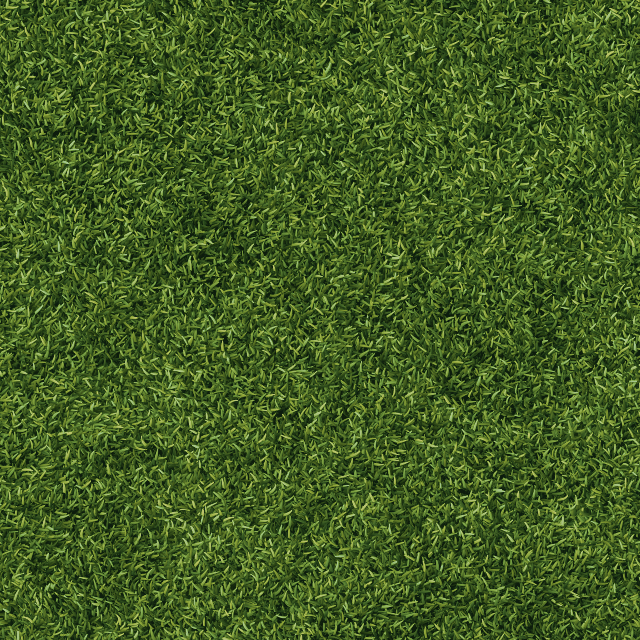
A three.js fragment shader for this texture:

```glsl
// Dense lawn of short, clipped grass blades seen from above.
varying vec2 vUv;

const int LAYERS = 9;
const float CELLS = 85.0;           // blade cells across the canvas, per layer
const float HALF_LENGTH = 0.0094;   // longest blade, from middle to tip
const float HALF_WIDTH = 0.0021;    // widest blade, from spine to edge
const float EDGE = 0.0009;          // softness of the blade outline
const float SHADOW_REACH = 0.0020;
const float SHADOW_DEPTH = 0.36;
const vec2 SHADOW_SHIFT = vec2(0.0007, -0.0009);

const float LEAN = -0.3;            // mean tilt from upright, in radians
const float FLOW_SCALE = 15.0;
const float FLOW_TURN = 2.4;        // turn shared by neighbouring blades
const float STRAY_TURN = 2.6;       // turn of each single blade

const float DEEP_TONE = 0.12;
const float TOP_TONE = 0.61;
const float TONE_SPREAD = 0.76;     // brightness range between blades
const float TIP_LIGHT = 0.24;
const float SIDE_LIGHT = 0.10;
const float HUE_SPREAD = 0.11;

const vec3 SOIL_SHADE = vec3(0.05, 0.11, 0.05);
const vec3 DARK_GREEN = vec3(0.14, 0.24, 0.08);
const vec3 MID_GREEN = vec3(0.26, 0.37, 0.13);
const vec3 LEAF_GREEN = vec3(0.39, 0.51, 0.18);
const vec3 LIME_GREEN = vec3(0.53, 0.65, 0.25);
const vec3 PALE_SHEEN = vec3(0.69, 0.77, 0.49);

vec4 hash4(vec3 p) {
  vec4 q = fract(p.xyzx * vec4(0.1031, 0.1030, 0.0973, 0.1099));
  q += dot(q, q.wzxy + 33.33);
  return fract((q.xxyz + q.yzzw) * q.zywx);
}

float noise(vec2 p) {
  vec2 cell = floor(p);
  vec2 f = fract(p);
  f = f * f * (3.0 - 2.0 * f);
  float low = mix(hash4(vec3(cell, 71.0)).x,
                  hash4(vec3(cell + vec2(1.0, 0.0), 71.0)).x, f.x);
  float high = mix(hash4(vec3(cell + vec2(0.0, 1.0), 71.0)).x,
                   hash4(vec3(cell + 1.0, 71.0)).x, f.x);
  return mix(low, high, f.y);
}

// Signed distance to a tapered blade whose tip points along +y.
float bladeDistance(vec2 p, float halfLength, float halfWidth) {
  float taper = mix(1.0, 0.55, smoothstep(-0.2, 1.0, p.y / halfLength));
  return max(abs(p.x) - halfWidth * taper,
             abs(p.y + 0.5 * p.x) - halfLength);
}

// Paints one layer of scattered blades; surface holds tone and hue.
vec2 paintLayer(vec2 uv, float layer, float flow, vec2 surface) {
  float depth = layer / float(LAYERS - 1);
  vec2 grid = uv * CELLS + 20.0 + hash4(vec3(layer, 5.0, 9.0)).xy;
  for (int y = -1; y <= 1; y++) {
    for (int x = -1; x <= 1; x++) {
      vec2 cell = floor(grid) + vec2(float(x), float(y));
      vec4 place = hash4(vec3(cell, layer + 3.0));
      vec4 look = hash4(vec3(cell, layer + 40.0));

      float angle = flow + (place.z - 0.5) * STRAY_TURN;
      float c = cos(angle);
      float s = sin(angle);
      mat2 turn = mat2(c, -s, s, c);
      vec2 offset = (grid - cell - place.xy) / CELLS;
      vec2 p = turn * offset;
      float halfLength = HALF_LENGTH * mix(0.5, 1.0, place.w);
      float halfWidth = HALF_WIDTH * mix(0.6, 1.0, look.z);

      // Soft shadow on the blades below
      float shade = bladeDistance(turn * (offset - SHADOW_SHIFT),
                                  halfLength, halfWidth);
      surface.x *= 1.0 - SHADOW_DEPTH
                 * (1.0 - smoothstep(-EDGE, SHADOW_REACH, shade));

      // Blade lit toward its tip and along one side
      float tone = mix(DEEP_TONE, TOP_TONE, depth)
                 + (look.x - 0.5) * TONE_SPREAD
                 + TIP_LIGHT * 0.5 * p.y / halfLength
                 - SIDE_LIGHT * clamp(p.x / halfWidth, -1.0, 1.0);
      float d = bladeDistance(p, halfLength, halfWidth);
      float cover = 1.0 - smoothstep(-EDGE, EDGE, d);
      surface = mix(surface, vec2(max(tone, 0.0), look.y - 0.5), cover);
    }
  }
  return surface;
}

vec3 grassColor(float tone) {
  float t = clamp(tone, 0.0, 1.0) * 5.0;
  vec3 color = mix(SOIL_SHADE, DARK_GREEN, clamp(t, 0.0, 1.0));
  color = mix(color, MID_GREEN, clamp(t - 1.0, 0.0, 1.0));
  color = mix(color, LEAF_GREEN, clamp(t - 2.0, 0.0, 1.0));
  color = mix(color, LIME_GREEN, clamp(t - 3.0, 0.0, 1.0));
  return mix(color, PALE_SHEEN, clamp(t - 4.0, 0.0, 1.0));
}

void main() {
  float flow = LEAN + (noise(vUv * FLOW_SCALE) - 0.5) * FLOW_TURN;
  vec2 surface = vec2(0.0);
  for (int i = 0; i < LAYERS; i++) {
    surface = paintLayer(vUv, float(i), flow, surface);
  }

  // Broad worn patches and small dark gaps between tufts
  float patches = (noise(vUv * 6.0 + 11.0) - 0.5) * 0.08
                + (noise(vUv * 34.0 + 47.0) - 0.5) * 0.16;
  vec3 color = grassColor(surface.x + patches);
  color *= 1.0 + surface.y * HUE_SPREAD * vec3(1.4, 0.0, -2.5);
  gl_FragColor = vec4(color, 1.0);
}
```
